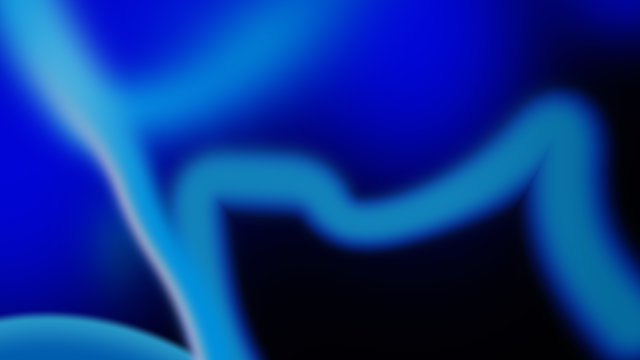
Give the GLSL for this background, as a Shadertoy shader.

```glsl
// Soft cyan ribbons of light folding across deep blue and black.

// Gaussian glow around a centre, with separate x and y radii
float glow(vec2 p, vec2 centre, vec2 radius) {
    vec2 q = (p - centre) / radius;
    return exp(-dot(q, q));
}

// Distance to a quadratic curve in units of its half width (z of each point)
float bend(vec2 p, vec3 a, vec3 b, vec3 c) {
    float nearest = 1e3;
    vec3 start = a;
    for (int i = 1; i <= 8; i++) {
        float t = float(i) / 8.0;
        vec3 end = mix(mix(a, b, t), mix(b, c, t), t);
        vec2 along = end.xy - start.xy, off = p - start.xy;
        float h = clamp(dot(off, along) / dot(along, along), 0.0, 1.0);
        nearest = min(nearest, length(off - along * h) / mix(start.z, end.z, h));
        start = end;
    }
    return nearest;
}

// Ribbon falling from the upper left corner to the bottom edge
float fallingRibbon(vec2 p) {
    vec3 k[8] = vec3[8](
        vec3(0.03, 1.09, 0.12), vec3(0.10, 0.91, 0.12), vec3(0.22, 0.73, 0.11),
        vec3(0.345, 0.575, 0.065), vec3(0.41, 0.39, 0.055), vec3(0.52, 0.22, 0.055),
        vec3(0.58, 0.08, 0.055), vec3(0.62, -0.09, 0.055));
    float d = 1e3;
    for (int i = 1; i < 7; i++)
        d = min(d, bend(p, 0.5 * (k[i - 1] + k[i]), k[i], 0.5 * (k[i] + k[i + 1])));
    return d;
}

// Ribbon rising, dipping and hooking over on the right
float foldedRibbon(vec2 p) {
    vec3 k[14] = vec3[14](
        vec3(0.69, -0.11, 0.07), vec3(0.60, 0.07, 0.07), vec3(0.555, 0.26, 0.075),
        vec3(0.53, 0.51, 0.08), vec3(0.72, 0.505, 0.085), vec3(0.87, 0.495, 0.08),
        vec3(0.94, 0.39, 0.065), vec3(1.04, 0.375, 0.065), vec3(1.20, 0.42, 0.07),
        vec3(1.39, 0.52, 0.085), vec3(1.58, 0.70, 0.095), vec3(1.56, 0.42, 0.10),
        vec3(1.65, 0.21, 0.10), vec3(1.85, 0.0, 0.11));
    float d = 1e3;
    for (int i = 1; i < 13; i++)
        d = min(d, bend(p, 0.5 * (k[i - 1] + k[i]), k[i], 0.5 * (k[i] + k[i + 1])));
    return d;
}

void mainImage(out vec4 fragColor, in vec2 fragCoord) {
    vec2 p = fragCoord / iResolution.xy * vec2(16.0 / 9.0, 1.0);

    // Blue pools on black
    float pool = 0.88 * glow(p, vec2(0.0, 0.52), vec2(0.38, 0.42))
               + 0.85 * glow(p, vec2(0.5, 1.0), vec2(0.52, 0.38))
               + 0.80 * glow(p, vec2(1.16, 0.92), vec2(0.27, 0.38))
               + 0.50 * glow(p, vec2(1.75, 1.05), vec2(0.2, 0.15));
    float blue = 0.94 * (1.0 - exp(-2.2 * pool));
    vec3 color = vec3(0.005, 0.005 + 0.02 * blue, 0.015 + blue);

    // Hazy branch sweeping to the top edge
    float branch = bend(p, vec3(0.26, 0.69, 0.08), vec3(0.68, 0.68, 0.12), vec3(0.93, 1.1, 0.15));
    vec3 branchColor = mix(vec3(0.02, 0.56, 0.88), vec3(0.0, 0.30, 0.80), smoothstep(0.3, 1.0, p.x));
    color = mix(color, branchColor, 0.92 * exp(-0.9 * branch * branch));
    color.g += 0.13 * glow(p, vec2(0.68, 0.92), vec2(0.25, 0.15));

    // Folded ribbon with a wider blue fringe
    float fold = foldedRibbon(p);
    vec3 foldColor = mix(vec3(0.07, 0.51, 0.73), vec3(0.02, 0.42, 0.62), smoothstep(1.2, 1.75, p.x));
    color.b = max(color.b, 0.62 * exp(-0.45 * pow(fold, 4.0)));
    color = mix(color, foldColor, exp(-1.1 * pow(fold, 3.0)));

    // Dome at the lower left, lit along its crest
    float depth = 0.13 - 0.65 * (p.x - 0.13) * (p.x - 0.13) - p.y;
    vec3 domeColor = mix(vec3(0.16, 0.60, 0.78), vec3(0.0, 0.36, 0.68), smoothstep(0.0, 0.12, depth));
    color = mix(color, domeColor, smoothstep(-0.012, 0.022, depth));

    // Falling ribbon with a faint haze to its left
    float fall = fallingRibbon(p);
    color.g += 0.16 * glow(p, vec2(0.33, 0.33), vec2(0.09, 0.13));
    vec3 fallColor = mix(vec3(0.0, 0.56, 0.86), vec3(0.27, 0.68, 0.87),
                         glow(p, vec2(0.2, 0.8), vec2(0.2, 0.32)));
    color = mix(color, fallColor, exp(-1.0 * pow(fall, 2.6)));

    // Pale, warm rim on the left edge of the falling ribbon
    float rim = fallingRibbon(p + vec2(0.035, 0.012));
    float warm = fallingRibbon(p + vec2(0.047, 0.016));
    float low = 1.0 - smoothstep(0.45, 0.95, p.y);
    color = mix(color, vec3(0.42, 0.70, 0.80), 0.75 * low * exp(-6.0 * rim * rim));
    color.r += 0.22 * low * exp(-9.0 * warm * warm);

    fragColor = vec4(clamp(color, 0.0, 1.0), 1.0);
}
```
